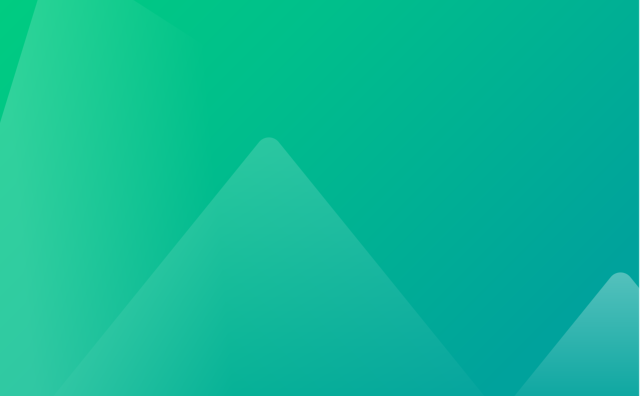
Write a Shadertoy shader that draws this background.

```glsl
float coverage(float dist, float pixel) {
    return 1.0 - smoothstep(-0.75 * pixel, 0.75 * pixel, dist);
}

// Signed distance to a half plane; the normal points outwards
float halfPlane(vec2 p, vec2 point, vec2 normal) {
    return dot(p - point, normalize(normal));
}

// Signed distance to an endless peak with a rounded summit
float roundedPeak(vec2 p, vec2 summit, float slope, float radius) {
    vec2 q = p - summit + vec2(0.0, radius);
    q.x = abs(q.x);
    vec2 side = normalize(vec2(1.0, -slope));
    float inside = dot(q, vec2(-side.y, side.x)) < 0.0 ? -1.0 : 1.0;
    return inside * length(q - side * max(dot(q, side), 0.0)) - radius;
}

vec3 diagonalGradient(vec2 p) {
    const vec3 green = vec3(0.0, 0.80, 0.505);
    const vec3 jade = vec3(0.0, 0.75, 0.545);
    const vec3 teal = vec3(0.0, 0.635, 0.61);
    float along = p.x + 1.0 - p.y;
    vec3 color = mix(green, jade, clamp(along / 0.842, 0.0, 1.0));
    return mix(color, teal, clamp((along - 0.842) / 1.37, 0.0, 1.0));
}

vec3 addWhite(vec3 color, float opacity) {
    return mix(color, vec3(1.0), opacity);
}

// White peak, fading from its summit to the lower border
vec3 addPeak(vec3 color, vec2 p, vec2 summit, float topAlpha, float lowAlpha, float pixel) {
    float shape = coverage(roundedPeak(p, summit, 1.235, 0.032), pixel);
    float height = clamp(p.y / summit.y, 0.0, 1.0);
    return addWhite(color, shape * mix(lowAlpha, topAlpha, height));
}

// Tilted translucent sheet, fading to the right
vec3 addSheet(vec3 color, vec2 p, float pixel) {
    float leftEdge = halfPlane(p, vec2(0.095, 1.0), vec2(-0.957, 0.293));
    float upperEdge = halfPlane(p, vec2(0.337, 1.0), vec2(0.54, 0.84));
    float shape = coverage(max(leftEdge, upperEdge), pixel);
    float fade = clamp(1.0 - (p.x - 0.084 * (1.0 - p.y)) / 0.505, 0.0, 1.0);
    return addWhite(color, shape * 0.19 * fade);
}

void mainImage(out vec4 fragColor, in vec2 fragCoord) {
    float pixel = 1.0 / iResolution.y;
    vec2 p = fragCoord * pixel;

    vec3 color = diagonalGradient(p);
    color = addSheet(color, p, pixel);
    color = addPeak(color, p, vec2(0.679, 0.653), 0.17, 0.025, pixel);
    color = addPeak(color, p, vec2(1.567, 0.312), 0.33, 0.06, pixel);

    // Pale hairline along the right border
    float border = iResolution.x * pixel - 0.0025;
    color = addWhite(color, 0.85 * coverage(border - p.x, pixel));

    fragColor = vec4(color, 1.0);
}
```
